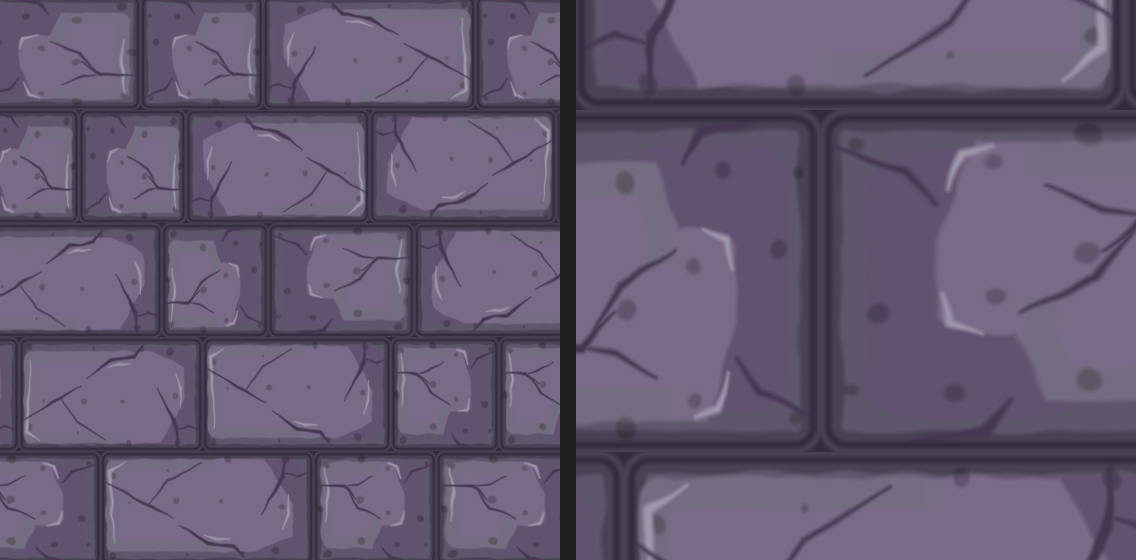
Left, the full canvas; right, a detail of the centre.
This texture is drawn by a three.js fragment shader. Its source:

```glsl
// Cartoon purple stone wall: five courses of chipped, cracked blocks, mirrored in turn.
varying vec2 vUv;
const float ROWS = 4.913;  // courses per canvas height
const float SOFT = .011;   // edge smoothing, in course heights
const vec3 INK = vec3(.20, .17, .24), CRACK = vec3(.27, .21, .32);
const vec3 RIM = vec3(.29, .26, .33), STONE = vec3(.37, .34, .42);
const vec3 SHADE = vec3(.38, .32, .44), GLINT = vec3(.62, .59, .67);
const vec3 FACE = vec3(.475, .42, .535), FACE_EDGE = vec3(.455, .425, .50);

vec2 hash2(vec2 p) {
  return fract(sin(vec2(dot(p, vec2(127.1, 311.7)), dot(p, vec2(269.5, 183.3)))) * 43758.5);
}
float corner(vec2 i, vec2 f, vec2 o) { return dot(hash2(i + o) * 2. - 1., f - o); }
float gradientNoise(vec2 p) {
  vec2 i = floor(p), f = fract(p), u = f * f * (3. - 2. * f), e = vec2(1, 0);
  return mix(mix(corner(i, f, e.yy), corner(i, f, e.xy), u.x),
             mix(corner(i, f, e.yx), corner(i, f, e.xx), u.x), u.y);
}
float roundBox(vec2 p, vec2 halfSize, float r) {
  vec2 q = abs(p) - halfSize + r;
  return length(max(q, 0.)) + min(max(q.x, q.y), 0.) - r;
}
float taper(vec2 p, vec2 a, vec2 b, float ra, float rb) {
  vec2 ab = b - a;
  float t = clamp(dot(p - a, ab) / dot(ab, ab), 0., 1.);
  return length(p - a - ab * t) - mix(ra, rb, t);
}
// Adds a bent stroke to d: start and bend, then end and radius at the bend
void stroke(inout float d, vec2 p, vec4 ab, vec3 end) {
  d = min(d, taper(p, ab.xy, ab.zw, .004, end.z));
  d = min(d, taper(p, ab.zw, end.xy, end.z, .004));
}
void fill(inout vec3 col, vec3 paint, float d) { col = mix(col, paint, 1. - smoothstep(-SOFT, SOFT, d)); }
// Left and right ends of the block that holds x
vec2 blockSpan(float x, float first, vec4 joints) {
  vec2 span = vec2(first, joints.w + .2);
  for (int i = 0; i < 4; i++)
    span = x < joints[i] ? vec2(span.x, min(span.y, joints[i])) : vec2(joints[i], span.y);
  return span;
}
vec2 courseSpan(float row, float x) {
  if (row < .5) return blockSpan(x, -.042, vec4(.251, .47, .849, 1.07));
  if (row < 1.5) return blockSpan(x, -.051, vec4(.141, .332, .66, .993));
  if (row < 2.5) return blockSpan(x, -.039, vec4(.289, .479, .74, 1.07));
  if (row < 3.5) return blockSpan(x, -.294, vec4(.034, .362, .698, .891));
  return blockSpan(x, -.081, vec4(.18, .56, .779, 1.04));
}
// Block designs, as distances: x = raised face, y = cracks, z = glints, w = shade
vec4 smallBlock(vec2 p) {
  float low = roundBox(p - vec2(.645, .63), vec2(.365, .28), .06);
  float high = roundBox(p - vec2(.745, .53), vec2(.265, .38), .07);
  high = max(high, dot(p - vec2(.49, .33), vec2(-.93, -.37)));
  float face = max(min(low, high), dot(p - vec2(.28, .62), vec2(-.94, .34)));
  float crack = 1., glint = 1.;
  stroke(crack, p, vec4(.49, .41, .68, .51), vec3(.8, .69, .011));
  stroke(crack, p, vec4(.7, .59, .81, .69), vec3(1.04, .7, .014));
  stroke(crack, p, vec4(.8, .69, .7, .71), vec3(.56, .78, .009));
  stroke(crack, p, vec4(.22, .03, .4, .06), vec3(.47, .16, .015));
  stroke(crack, p, vec4(.03, .89, .21, .82), vec3(.28, .73, .011));
  stroke(glint, p, vec4(.97, .39, .95, .62), vec3(.98, .86, .012));
  stroke(glint, p, vec4(.31, .77, .35, .87), vec3(.42, .9, .013));
  stroke(glint, p, vec4(.29, .46, .31, .37), vec3(.4, .35, .011));
  return vec4(face, crack, glint, roundBox(p - vec2(.38, .49), vec2(.27, .39), .12));
}
vec4 largeBlock(vec2 p) {
  float face = roundBox(p - vec2(1., .525), vec2(.82, .405), .08);
  face = max(face, dot(p - vec2(.22, .6), vec2(-.85, .53)));
  face = max(face, dot(p - vec2(.2, .25), vec2(-.37, -.93)));
  float crack = 1., glint = 1.;
  stroke(crack, p, vec4(.6, .06, .7, .16), vec3(.92, .2, .017));
  stroke(crack, p, vec4(.74, .17, .94, .2), vec3(1.18, .35, .018));
  stroke(crack, p, vec4(1.24, .42, 1.45, .53), vec3(1.84, .74, .013));
  stroke(crack, p, vec4(1.45, .53, 1.28, .74), vec3(.99, .9, .008));
  stroke(crack, p, vec4(.46, .45, .27, .78), vec3(.25, .97, .018));
  stroke(crack, p, vec4(.03, .82, .14, .78), vec3(.26, .81, .01));
  stroke(glint, p, vec4(1.75, .2, 1.79, .82), vec3(1.66, .91, .015));
  stroke(glint, p, vec4(.22, .62, .22, .45), vec3(.27, .33, .012));
  stroke(glint, p, vec4(.73, .23, .85, .23), vec3(.96, .27, .011));
  return vec4(face, crack, glint, roundBox(p - vec2(.42, .52), vec2(.32, .41), .12));
}
// Scattered pits on a jittered 4 by 3 grid
float pits(vec2 p, float width, float seed) {
  float d = 1.;
  for (int i = 0; i < 12; i++) {
    vec2 cell = vec2(mod(float(i), 4.), floor(float(i) / 4.)), rnd = hash2(cell + seed);
    vec2 at = (cell + .2 + .6 * rnd) / vec2(4, 3) * vec2(width, 1);
    d = min(d, length(p - at) - mix(.01, .036, fract(rnd.x * 7.)));
  }
  return d;
}
void main() {
  float down = (1.008 - vUv.y) * ROWS, row = floor(down);
  vec2 span = courseSpan(row, vUv.x);
  float size = span.y - span.x, middle = .5 * (span.x + span.y);
  bool large = size > .31;
  vec2 q = vec2((vUv.x - span.x) / size, fract(down)), block = vec2(size * ROWS, 1);
  float frame = roundBox((q - .5) * block, block * .5 - .022, .055);
  // Mirror the design by course and position
  float flipFrom = row < .5 ? 2. : row < 1.5 ? .66 : row < 2.5 ? .479 : row < 3.5 ? .362 : -1.;
  if (row > 2.5 || (row > 1.5 && middle < .479)) q.x = 1. - q.x;
  if (middle > flipFrom) q.y = 1. - q.y;
  float width = large ? 1.87 : 1.08;
  vec2 p = q * vec2(width, 1);
  vec2 wobble = .022 * vec2(gradientNoise(p * 8. + row), gradientNoise(p * 8. + row + 17.));
  p += wobble;
  vec4 design = large ? largeBlock(p) : smallBlock(p);
  // Stone body, raised face, wear, then outlines with a paler seam
  vec3 col = RIM;
  fill(col, STONE, frame + .04 + wobble.x);
  fill(col, SHADE, max(design.w, frame + .05));
  float edge = smoothstep(-.11, -.09, design.x) * smoothstep(.42, .5, q.x);
  fill(col, mix(FACE_EDGE, FACE, max(1. - smoothstep(.42, .5, q.x), 1. - edge)), design.x);
  fill(col, col * .79, pits(p, width, large ? 5. : 23.));
  fill(col, GLINT, design.z);
  fill(col, CRACK, design.y);
  fill(col, RIM, -frame);
  fill(col, INK, min(abs(frame) - .01, .028 - frame));
  gl_FragColor = vec4(col, 1.);
}
```
